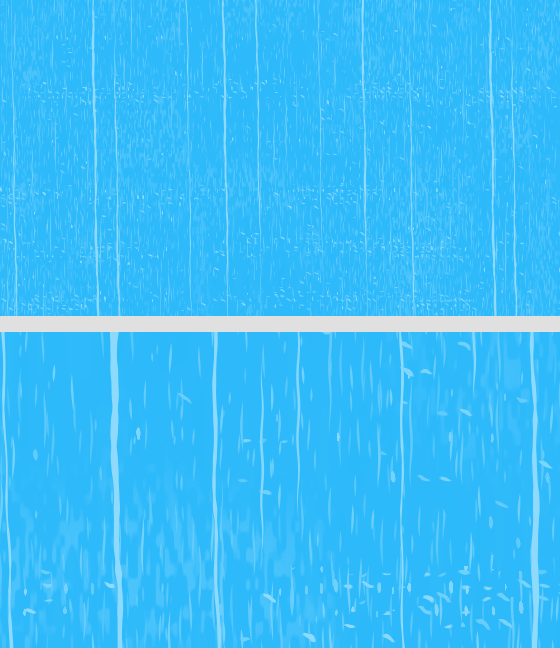
Top, the full canvas; bottom, a detail of the centre.
Give the GLSL for this texture, as a WebGL 2 fragment shader.

```glsl
#version 300 es
precision highp float;
// Weathered sky-blue painted boards: long pale seams, fine vertical grain
// and chipped flecks in loose horizontal rows. Jittered cells place the marks;
// layered sines bend the seams and a repeating board width sets the density.
uniform vec2 u_resolution;
out vec4 fragColor;

const float TAU = 6.2831853;
const float BOARD = 1.257;   // horizontal repeat of the boards
const float ROW = 0.165;     // spacing of the chipped rows
const int SEAMS = 8;
const vec3 PAINT = vec3(0.172, 0.726, 0.982);
const vec3 BARE = vec3(0.63, 0.88, 0.99);

float hash(vec2 p) {
  vec3 q = fract(p.xyx * 0.1031);
  q += dot(q, q.yzx + 33.33);
  return fract((q.x + q.y) * q.z);
}

float noise(vec2 p) {
  vec2 i = floor(p), f = fract(p);
  f = f * f * (3.0 - 2.0 * f);
  vec2 e = vec2(1.0, 0.0);
  return mix(mix(hash(i), hash(i + e), f.x),
             mix(hash(i + e.yx), hash(i + e.xx), f.x), f.y);
}

// Share of a pixel covered by a band of the given half width
float band(float x, float halfWidth, float px) {
  float a = max(x - 0.5 * px, -halfWidth);
  float b = min(x + 0.5 * px, halfWidth);
  return clamp((b - a) / px, 0.0, 1.0);
}

// Tapered vertical strokes, one per jittered cell
float strokes(vec2 p, vec2 cell, vec2 halfSize, float density, float seed, float px) {
  float column = floor(p.x / cell.x);
  p.y += hash(vec2(column, seed)) * cell.y * 7.0;
  vec2 id = vec2(column, floor(p.y / cell.y));
  vec2 q = p - (id + 0.5) * cell;
  float shape = hash(id + seed), shift = hash(id + seed + 17.3);
  float len = halfSize.y * mix(0.25, 1.0, shape);
  q.x += (shift - 0.5) * cell.x * 0.55 + 0.0008 * sin(p.y * 95.0 + shift * TAU);
  float taper = max(0.0, 1.0 - q.y * q.y / (len * len));
  float on = step(hash(id + seed + 41.7), density);
  return on * band(q.x, halfSize.x * taper, px) * mix(0.45, 1.0, hash(id + seed + 73.1));
}

// Ragged slanted chips, one per jittered cell
float chips(vec2 p, vec2 cell, vec2 halfSize, float density, float seed, float px) {
  vec2 id = floor(p / cell);
  vec2 q = p - (id + 0.5) * cell;
  float r = hash(id + seed), s = hash(id + seed + 9.2);
  q -= (vec2(r, s) - 0.5) * cell * 0.4;
  q.y += q.x * (s - 0.35) + 0.004 * (noise(p * 150.0 + seed) - 0.5);
  float d = (length(q / halfSize) - mix(0.45, 1.1, s)) * halfSize.y;
  float on = step(hash(id + seed + 27.4), density);
  return on * clamp(0.5 - d / px, 0.0, 1.0) * mix(0.4, 0.85, r);
}

// Long wandering seams that thin out and break along their length
float seams(vec2 p, float px) {
  float cover = 0.0;
  for (int i = 0; i < SEAMS; i++) {
    float k = float(i);
    float r = hash(vec2(k, 3.7)), s = hash(vec2(k, 8.1));
    float center = (k + 0.1 + 0.8 * r) * BOARD / float(SEAMS);
    float bend = 0.016 * (1.0 - p.y) + 0.0016 * sin(p.y * 13.0 + k)
               + 0.0009 * sin(p.y * 61.0 + k * 2.3);
    float x = mod(p.x - center - bend + 0.5 * BOARD, BOARD) - 0.5 * BOARD;
    float reach = s < 0.5 ? p.y : 1.0 - p.y;
    float fade = mix(0.25, 1.0, smoothstep(0.15, 0.5, reach + 0.35 * r));
    float ragged = 0.35 + 0.5 * noise(vec2(k * 9.0, p.y * 9.0))
                 + 0.4 * noise(vec2(k * 5.0, p.y * 75.0));
    float width = mix(0.0013, 0.0044, fract(k * 0.618 + 0.3)) * fade * ragged;
    cover = max(cover, band(x, width, px) * 0.82);
  }
  return cover;
}

void main() {
  float px = 1.0 / u_resolution.y;
  vec2 p = gl_FragCoord.xy * px;

  // Wear is heavier along one side of each board
  float wear = 0.5 + 0.5 * cos(TAU * (p.x - 0.07) / BOARD);
  float patches = noise(p * vec2(7.0, 4.0) + 5.0);
  float density = clamp(0.2 + 0.4 * wear + 0.55 * (patches - 0.4), 0.05, 0.95);

  // Fine grain in three lengths
  float grain = 0.62 * strokes(p, vec2(0.0105, 0.075), vec2(0.0013, 0.034), density, 2.0, px);
  grain = max(grain, 0.5 * strokes(p, vec2(0.0083, 0.042), vec2(0.0011, 0.019), density, 11.0, px));
  grain = max(grain, 0.75 * strokes(p, vec2(0.037, 0.28), vec2(0.0014, 0.135), density, 23.0, px));

  // Chips gather along rows on the lower three quarters
  float row = smoothstep(0.1, 0.95, cos(TAU * (p.y - 0.05 + 0.012 * sin(p.x * 5.0)) / ROW));
  float clump = smoothstep(0.35, 0.7, noise(p * vec2(5.0, 7.0) + 31.0));
  float chipped = (0.07 + 0.65 * row * clump) * (0.35 + 0.65 * wear);
  chipped *= 1.0 - 0.85 * smoothstep(0.73, 0.82, p.y);
  float flecks = chips(p, vec2(0.021, 0.014), vec2(0.0068, 0.0026), chipped, 4.0, px);
  flecks = max(flecks, chips(p + 0.007, vec2(0.015, 0.023), vec2(0.0024, 0.0065), chipped * 0.8, 15.0, px));

  // Faint scuffed veil
  float scuff = smoothstep(0.52, 0.8, noise(p * vec2(210.0, 65.0)));
  float veil = 0.25 * scuff * smoothstep(0.4, 0.8, noise(p * vec2(11.0, 5.0) + 60.0));

  float bare = max(max(grain, flecks), max(seams(p, px), veil));
  bare = min(1.0, bare + 0.03 * noise(p * vec2(60.0, 9.0)));
  fragColor = vec4(mix(PAINT, BARE, bare), 1.0);
}
```
